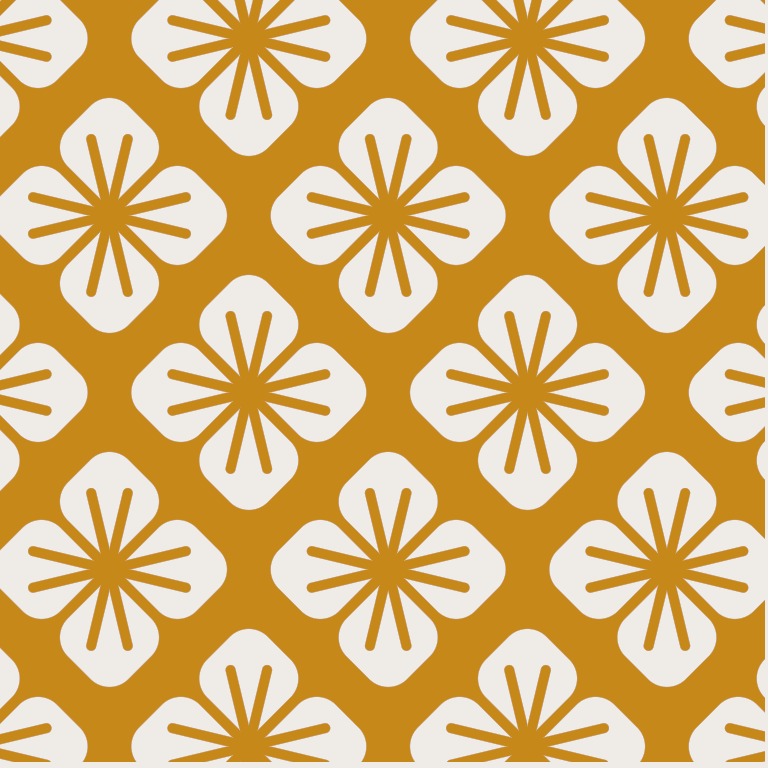
Write a three.js fragment shader that draws this pattern.

```glsl
varying vec2 vUv;

const vec3 CREAM = vec3(0.937, 0.925, 0.906);
const vec3 OCHRE = vec3(0.776, 0.533, 0.094);
const vec3 FRINGE = vec3(0.05, 0.07, 0.0);     // darkening along soft edges

const vec2 PERIOD = vec2(0.3629, 0.4609);      // spacing of one flower lattice
const vec2 FLOWER_CENTER = vec2(0.324, 0.489);
const vec2 MARGIN = vec2(0.0039, 0.0078);      // bare strips: right, bottom

const float PETAL_OFFSET = 0.0885;
const float PETAL_HALF = 0.0210;
const float PETAL_ROUND = 0.0349;
const vec2 VEIN_TIP = vec2(0.0995, 0.0238);
const float VEIN_RADIUS = 0.0064;
const float EDGE_WIDTH = 1.3;                  // softness in screen samples

// Rounded diamond with a sharp corner towards the flower centre
float petalDistance(vec2 p) {
  vec2 q = vec2(p.x - PETAL_OFFSET, p.y);
  vec2 diagonal = vec2(q.x + q.y, q.x - q.y) * sqrt(0.5);
  vec2 e = abs(diagonal) - PETAL_HALF;
  float side = max(e.x, e.y);
  float rounded = length(max(e, 0.0)) + min(side, 0.0);
  return (diagonal.x < 0.0 ? side : rounded) - PETAL_ROUND;
}

// Round-capped line from the flower centre
float veinDistance(vec2 p) {
  float along = clamp(dot(p, VEIN_TIP) / dot(VEIN_TIP, VEIN_TIP), 0.0, 1.0);
  return length(p - VEIN_TIP * along) - VEIN_RADIUS;
}

// Four petals folded onto one half petal, with the veins cut out
float flowerDistance(vec2 p) {
  p = abs(p);
  if (p.y > p.x) p = p.yx;
  return max(petalDistance(p), -veinDistance(p));
}

vec2 repeatCell(vec2 p) {
  return (fract(p / PERIOD + 0.5) - 0.5) * PERIOD;
}

void main() {
  float blur = EDGE_WIDTH * fwidth(vUv.x);

  // Two interleaved lattices form the half-drop layout
  vec2 p = vUv - FLOWER_CENTER;
  float d = min(flowerDistance(repeatCell(p)),
                flowerDistance(repeatCell(p + 0.5 * PERIOD)));
  float cover = clamp(0.5 - d / blur, 0.0, 1.0);

  vec3 color = mix(OCHRE, CREAM, cover);
  color -= FRINGE * 4.0 * cover * (1.0 - cover);

  // Bare margins
  float inset = min(1.0 - MARGIN.x - vUv.x, vUv.y - MARGIN.y);
  color = mix(CREAM, color, clamp(0.5 + inset / fwidth(vUv.x), 0.0, 1.0));

  gl_FragColor = vec4(color, 1.0);
}
```
